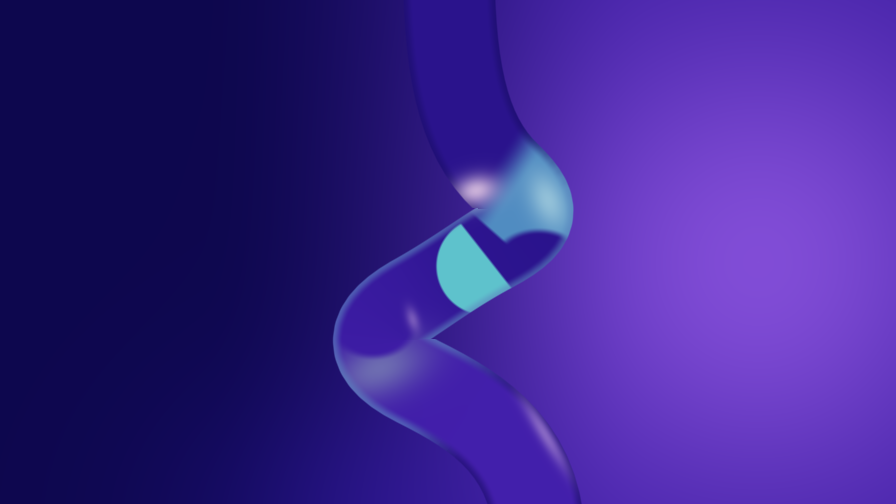
Write a Shadertoy shader that draws this background.

```glsl
// A coiled glass tube with cyan reflections before a violet glow on navy.

// Colours
const vec3 NAVY = vec3(0.052, 0.028, 0.305);
const vec3 VIOLET = vec3(0.235, 0.11, 0.63);
const vec3 GLOW = vec3(0.27, 0.19, 0.21);
const vec3 FLOOR_LIGHT = vec3(0.05, 0.025, 0.13);
const vec3 GLASS_TOP = vec3(0.165, 0.075, 0.55);
const vec3 GLASS_LOW = vec3(0.26, 0.12, 0.67);
const vec3 RIM_DARK = vec3(0.10, 0.05, 0.41);
const vec3 RIM_TEAL = vec3(0.36, 0.53, 0.75);
const vec3 CYAN = vec3(0.37, 0.76, 0.80);
const vec3 CYAN_DEEP = vec3(0.33, 0.60, 0.78);
const vec3 CYAN_PALE = vec3(0.62, 0.83, 0.88);
const vec3 MIST = vec3(0.46, 0.48, 0.70);
const vec3 BLUSH = vec3(0.86, 0.76, 0.88);
const vec3 LILAC = vec3(0.62, 0.50, 0.80);

// Tube: five joined cubic curves, in units of the canvas height
const int CURVES = 5;
const int STEPS = 14;
const float RADIUS = 0.091;
const float NARROWING = 0.007;
const vec2 PATH[16] = vec2[16](
    vec2(0.891, 1.023), vec2(0.896, 0.838), vec2(0.926, 0.722),
    vec2(1.005, 0.648), vec2(1.065, 0.590), vec2(1.069, 0.558),
    vec2(0.975, 0.505), vec2(0.924, 0.475), vec2(0.870, 0.438),
    vec2(0.819, 0.407), vec2(0.729, 0.352), vec2(0.722, 0.296),
    vec2(0.829, 0.243), vec2(0.935, 0.190), vec2(1.046, 0.125),
    vec2(1.067, -0.030));

vec2 pathPoint(int curve, float t) {
    int k = curve * 3;
    float m = 1.0 - t;
    return m * m * m * PATH[k] + 3.0 * m * m * t * PATH[k + 1]
         + 3.0 * m * t * t * PATH[k + 2] + t * t * t * PATH[k + 3];
}

// Distance to the path, and position along it from 0 to CURVES
vec2 nearestOnPath(vec2 p) {
    vec2 best = vec2(1e3, 0.0);
    vec2 a = PATH[0];
    for (int c = 0; c < CURVES; c++) {
        for (int i = 1; i <= STEPS; i++) {
            vec2 b = pathPoint(c, float(i) / float(STEPS));
            vec2 ab = b - a;
            float h = clamp(dot(p - a, ab) / dot(ab, ab), 0.0, 1.0);
            float d = length(p - a - h * ab);
            float along = float(c) + (float(i - 1) + h) / float(STEPS);
            if (d < best.x) best = vec2(d, along);
            a = b;
        }
    }
    return best;
}

// Soft rotated spot
float spot(vec2 p, vec2 centre, float angle, vec2 size) {
    float c = cos(angle), s = sin(angle);
    vec2 d = p - centre;
    d = vec2(c * d.x + s * d.y, c * d.y - s * d.x) / size;
    return exp(-dot(d, d));
}

// Filled ellipse with a soft border
float ellipse(vec2 p, vec2 centre, vec2 size, float soft) {
    return 1.0 - smoothstep(1.0 - soft, 1.0 + soft, length((p - centre) / size));
}

// Half plane on the side its normal points to
float halfPlane(vec2 p, vec2 onLine, vec2 normal, float soft) {
    return smoothstep(-soft, soft, dot(p - onLine, normal));
}

vec3 background(vec2 p) {
    vec3 col = mix(NAVY, VIOLET, smoothstep(0.4, 1.3, p.x));
    col += GLOW * spot(p, vec2(1.505, 0.48), 0.0, vec2(0.48, 0.50));
    return col + FLOOR_LIGHT * spot(p, vec2(0.68, -0.05), 0.0, vec2(0.35, 0.30));
}

vec3 glass(vec2 p, float along, float across) {
    vec3 base = mix(GLASS_TOP, GLASS_LOW, smoothstep(1.5, 4.5, along));
    vec3 col = base;

    // Misty reflection in the left bend, with a dark hollow above it
    col = mix(col, MIST, 0.85 * spot(p, vec2(0.752, 0.269), 0.35, vec2(0.10, 0.055)));
    col = mix(col, base, ellipse(p, vec2(0.741, 0.352), vec2(0.079, 0.060), 0.15));

    // Bright cyan disc, cut by a straight edge
    float disc = ellipse(p, vec2(0.963, 0.472), vec2(0.097), 0.03)
               * halfPlane(p, vec2(0.924, 0.544), vec2(-0.786, -0.618), 0.003);
    col = mix(col, CYAN, disc);

    // Cyan sheen on the right bend, with a dark hollow below it
    float sheen = halfPlane(p, vec2(1.0, 0.646), vec2(0.83, -0.56), 0.035)
                * halfPlane(p, vec2(0.940, 0.574), vec2(0.66, 0.75), 0.004);
    sheen *= 1.0 - ellipse(p, vec2(1.069, 0.486), vec2(0.083, 0.056), 0.14);
    vec3 sheenCol = mix(CYAN_DEEP, CYAN_PALE, spot(p, vec2(1.088, 0.602), 0.4, vec2(0.035, 0.06)));
    col = mix(col, sheenCol, 0.9 * sheen);

    // Rim: dark on the straight ends, teal around the bends
    float teal = smoothstep(0.9, 1.4, along) * (1.0 - smoothstep(4.0, 4.5, along));
    float rim = smoothstep(0.78, 1.0, across);
    col = mix(col, mix(RIM_DARK, RIM_TEAL, teal), 0.6 * rim);

    // Highlights
    col = mix(col, BLUSH, 0.9 * spot(p, vec2(0.945, 0.622), 0.2, vec2(0.045, 0.030)));
    col = mix(col, LILAC, 0.6 * spot(p, vec2(0.819, 0.366), 0.3, vec2(0.012, 0.025)));
    return mix(col, LILAC, 0.75 * spot(p, vec2(1.081, 0.139), -1.02, vec2(0.085, 0.014)));
}

void mainImage(out vec4 fragColor, in vec2 fragCoord) {
    vec2 p = fragCoord / iResolution.y;
    vec2 path = nearestOnPath(p);
    float radius = RADIUS - NARROWING * exp(-1.5 * (path.y - 2.5) * (path.y - 2.5));
    float edge = 1.0 / iResolution.y;
    float tube = 1.0 - smoothstep(-edge, edge, path.x - radius);
    vec3 col = mix(background(p), glass(p, path.y, path.x / radius), tube);
    fragColor = vec4(col, 1.0);
}
```
